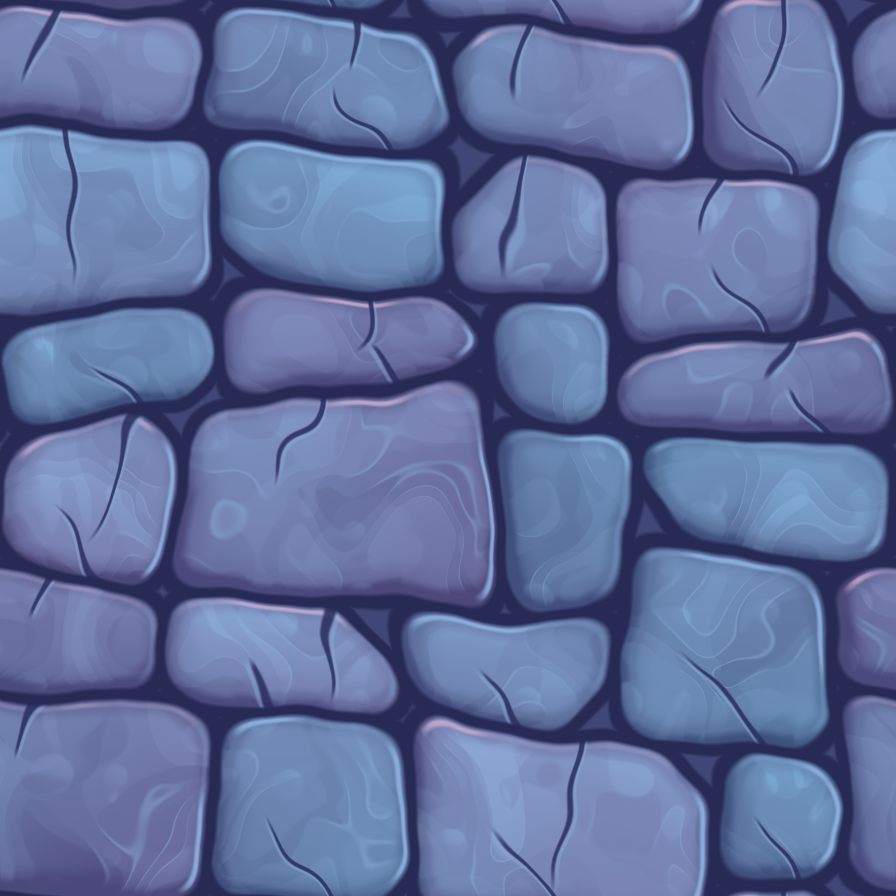
Give the GLSL for this texture, as a three.js fragment shader.

```glsl
// Draws a tiling wall of hand-painted blue and violet stones with dark joints.
#define GRID vec2(4.0, 6.0)
#define SHIFT 0.62
#define TILT 0.26
#define JOINT 0.0055
#define ROUNDING 0.045
#define DARK vec3(0.15, 0.165, 0.33)
#define SHADE vec3(0.27, 0.30, 0.485)
#define MID vec3(0.38, 0.445, 0.62)
#define LIT vec3(0.45, 0.535, 0.715)
#define SKY vec3(0.53, 0.67, 0.84)
#define PINK vec3(0.77, 0.66, 0.80)

varying vec2 vUv;

vec2 wrap(vec2 cell, vec2 period) {
  return floor(mod(cell + 0.5, period));
}

vec3 hash3(vec2 p) {
  vec3 q = fract((p.xyx + 3.7) * vec3(0.1031, 0.1030, 0.0973));
  q += dot(q, q.yxz + 33.33);
  return fract((q.xxy + q.yzz) * q.zyx);
}

// Gradient noise that repeats after a whole number of cells
float corner(vec2 cell, vec2 offset, float period) {
  float angle = 6.2832 * hash3(wrap(cell, vec2(period))).x;
  return dot(vec2(cos(angle), sin(angle)), offset);
}

float noise(vec2 p, float period) {
  vec2 i = floor(p), f = p - i, e = vec2(1.0, 0.0);
  vec2 u = f * f * f * (f * (f * 6.0 - 15.0) + 10.0);
  float low = mix(corner(i, f, period), corner(i + e, f - e, period), u.x);
  float high = mix(corner(i + e.yx, f - e.yx, period), corner(i + 1.0, f - 1.0, period), u.x);
  return 1.4 * mix(low, high, u.y);
}

float smoothMin(float a, float b, float k) {
  float h = max(k - abs(a - b), 0.0) / k;
  return min(a, b) - 0.25 * h * h * k;
}

// Signed distances to the tilted joint through a grid vertex
float uprightJoint(vec2 q, vec2 vertex) {
  vec3 r = hash3(wrap(vertex, GRID)) - 0.5;
  vec2 d = (q - vertex) / GRID;
  return d.x - SHIFT * r.x / GRID.x - TILT * r.y * d.y;
}

float levelJoint(vec2 q, vec2 vertex) {
  vec3 r = hash3(wrap(vertex, GRID)) - 0.5;
  vec2 d = (q - vertex) / GRID;
  return d.y - SHIFT * r.x / GRID.y - TILT * r.y * d.x;
}

// Depth inside the left, bottom, right and top side; joints pinwheel by parity
vec4 stoneSides(vec2 q, vec2 cell) {
  vec2 a = cell, b = cell + vec2(1.0, 0.0), c = cell + 1.0, d = cell + vec2(0.0, 1.0);
  if (mod(cell.x + cell.y + 0.5, 2.0) < 1.0)
    return vec4(uprightJoint(q, d), levelJoint(q, a), -uprightJoint(q, b), -levelJoint(q, c));
  return vec4(uprightJoint(q, a), levelJoint(q, b), -uprightJoint(q, c), -levelJoint(q, d));
}

// Rounded stone with one corner knocked off
float stoneDepth(vec4 s, vec3 seed) {
  float depth = smoothMin(min(s.x, s.z), min(s.y, s.w), ROUNDING);
  float chip = (seed.x < 0.5 ? s.x : s.z) + (seed.y < 0.5 ? s.y : s.w);
  return smoothMin(depth, 0.7 * (chip - 0.07 * seed.z), 0.015) - JOINT;
}

// Tapering crack: x is dark core, y is the lit lip beside it
vec2 crack(float across, float along, float reach) {
  float taper = clamp(1.0 - along / reach, 0.0, 1.0);
  float core = 1.0 - smoothstep(0.0, 0.0035, abs(across) - 0.0025 * taper);
  float lip = 1.0 - smoothstep(0.001, 0.0035, abs(across - 0.0055));
  return vec2(core, lip) * smoothstep(0.0, 0.25, taper);
}

void main() {
  vec2 uv = vUv;
  vec2 bend = vec2(noise(uv * 7.0, 7.0), noise(uv * 7.0 + 3.4, 7.0));
  vec2 nick = vec2(noise(uv * 19.0, 19.0), noise(uv * 19.0 + 8.6, 19.0));
  vec2 q = (uv + 0.014 * bend + 0.0035 * nick) * GRID;

  // Find the stone that covers this point
  float depth = -1.0;
  vec4 sides = vec4(0.0);
  vec3 seed = vec3(0.0);
  for (int j = -1; j <= 1; j++) {
    for (int i = -1; i <= 1; i++) {
      vec2 cell = floor(q) + vec2(float(i), float(j));
      vec3 r = hash3(wrap(cell, GRID) + 41.0);
      vec4 s = stoneSides(q, cell);
      float d = stoneDepth(s, r);
      if (d > depth) { depth = d; sides = s; seed = r; }
    }
  }
  float width = sides.x + sides.z, height = sides.y + sides.w;
  vec2 shift = floor(seed.xy * 40.0);

  // Brushed patches: warped noise cut into terraces with one sharp side
  vec2 swirl = vec2(noise(uv * 9.0 + shift, 9.0), noise(uv * 9.0 + shift + 4.3, 9.0));
  float level = 3.2 * noise(uv * 6.0 + shift + 0.75 * swirl, 6.0) + seed.z;
  float terrace = floor(level) + smoothstep(0.0, 0.14, fract(level)) - seed.z;
  float ridge = smoothstep(0.0, 0.08, fract(level)) * (1.0 - smoothstep(0.08, 0.2, fract(level)));
  float dabs = noise(uv * 16.0 + shift + swirl, 16.0);
  float broad = noise(uv * 3.0 + 1.7, 3.0);
  float tone = 0.53 + 0.28 * (sides.y / height - 0.5) + 0.30 * (seed.z - 0.5);
  tone += 0.075 * terrace + 0.06 * smoothstep(-0.06, 0.06, dabs) + 0.16 * broad;

  // Round pits and bumps
  vec2 spotCell = floor(uv * 11.0);
  vec3 spot = hash3(spotCell + 90.0);
  vec2 away = fract(uv * 11.0) - mix(vec2(0.35), vec2(0.65), spot.xy) + 0.06 * swirl;
  float disc = 1.0 - smoothstep(-0.03, 0.03, length(away) - 0.12 - 0.15 * spot.x);
  tone += step(0.6, spot.z) * disc * (0.07 + 0.25 * (away.x + away.y));

  // Rounded edges: deep shade below and left, softer above
  float under = 1.0 - smoothstep(0.0, 0.045, min(sides.x, sides.y) - JOINT);
  tone -= 0.22 * under + 0.30 * (1.0 - smoothstep(0.0, 0.022, depth));

  vec3 color = mix(SHADE, MID, smoothstep(0.0, 0.36, tone));
  color = mix(color, LIT, smoothstep(0.34, 0.66, tone));
  color = mix(color, SKY, smoothstep(0.64, 1.0, tone));
  color += (seed.y - 0.5 - 0.5 * broad) * vec3(0.06, -0.035, -0.01);

  // Lit ridges and rims
  float patchy = smoothstep(-0.1, 0.35, noise(uv * 8.0 + shift, 8.0));
  color = mix(color, SKY, 0.45 * ridge * patchy * smoothstep(0.01, 0.03, depth));
  float rim = smoothstep(0.002, 0.005, depth) * (1.0 - smoothstep(0.006, 0.010, depth));
  rim *= 1.0 - smoothstep(0.004, 0.022, min(sides.z, sides.w) - JOINT - depth);
  vec3 rimColor = mix(SKY * 1.04, PINK, step(0.55, seed.y) * step(sides.w, sides.z));
  color = mix(color, rimColor, rim * (0.25 + 0.65 * patchy));

  // Cracks from the top and the bottom
  float wander = 0.022 * noise(uv * 13.0 + shift, 13.0);
  float fromLeft = sides.x - width * mix(0.25, 0.75, seed.x) + wander;
  vec2 split = crack(fromLeft + (seed.y - 0.5) * sides.w, sides.w, height * (0.25 + 0.7 * seed.z));
  split *= step(0.3, seed.y);
  float fromRight = sides.z - width * mix(0.15, 0.5, seed.z) - wander;
  vec2 lower = crack(fromRight - 0.8 * sides.y, sides.y, height * 0.5) * step(0.5, seed.x);
  split = max(split, lower);
  color = mix(color, SKY, 0.5 * split.y);
  color = mix(color, DARK * 1.15, 0.9 * split.x);

  // Joints, with wedge stones in the wide gaps
  vec3 gap = mix(DARK, SHADE, 0.85 * smoothstep(0.011, 0.016, -depth));
  gl_FragColor = vec4(mix(gap, color, smoothstep(-0.002, 0.0035, depth)), 1.0);
}
```
